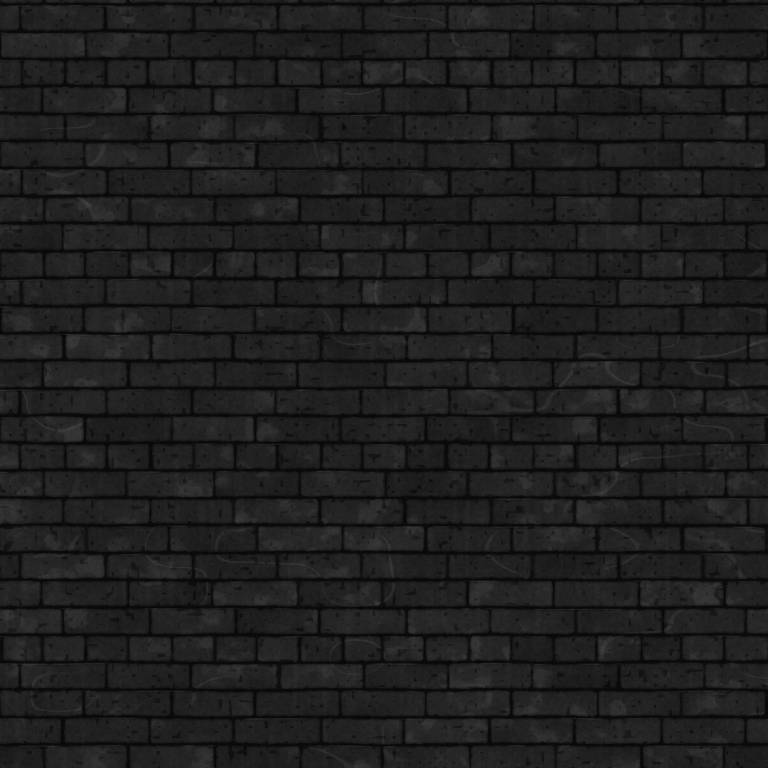
Reproduce this texture procedurally as a WebGL 1 fragment shader.

```glsl
precision highp float;

// Dark painted brick wall: 28 courses, where every seventh is a header course.
// Stretcher courses step by quarter bricks, alternating in direction per group;
// layered noise adds stains, grain, scratches and uneven joints.

uniform vec2 u_resolution;

const float COURSES = 28.0;
const float STRETCHERS = 9.0;         // bricks across a normal course
const float HEADERS = 18.0;           // bricks across a header course
const float GROUP = 7.0;              // courses from one header course to the next
const float FIRST_HEADER = 2.0;       // counted from the top
const float TOP_OFFSET = 0.15;        // part of a course above the first joint
const float BED_HALF = 0.0019;        // half width of horizontal joints
const float HEAD_HALF = 0.0015;       // half width of vertical joints
const float CORNER = 0.0045;          // rounding of brick corners
const float JOINT_JITTER = 0.0024;    // sideways wander of vertical joints
const float EDGE_WEAR = 0.0013;       // roughness of brick edges
const float FACE_TONE = 0.132;
const float GROOVE_TONE = 0.040;
const float TONE_SPREAD = 0.020;      // difference between bricks
const float STAIN_GAIN = 0.045;
const float GRAIN_GAIN = 0.042;
const float SCRATCH_GAIN = 0.050;
const float LIP_GAIN = 0.065;

float hash(vec2 p) {
  vec3 q = fract(vec3(p.xyx) * 0.1031);
  q += dot(q, q.yzx + 33.33);
  return fract((q.x + q.y) * q.z);
}

float noise(vec2 p) {
  vec2 i = floor(p), f = fract(p);
  f = f * f * (3.0 - 2.0 * f);
  return mix(mix(hash(i), hash(i + vec2(1.0, 0.0)), f.x),
             mix(hash(i + vec2(0.0, 1.0)), hash(i + 1.0), f.x), f.y);
}

float fbm(vec2 p) {
  float sum = 0.0, gain = 0.5;
  for (int i = 0; i < 4; i++) {
    sum += gain * noise(p);
    p = p * 2.03 + 17.3;
    gain *= 0.5;
  }
  return sum / 0.9375;
}

// Thin curved marks along a noise contour, kept only in a few patches
float scratches(vec2 p) {
  float contour = abs(noise(p * vec2(13.0, 21.0) + 40.0) - 0.5);
  float patches = smoothstep(0.58, 0.75, noise(p * 11.0 + 90.0));
  return (1.0 - smoothstep(0.008, 0.030, contour)) * patches;
}

void main() {
  vec2 p = gl_FragCoord.xy / u_resolution;
  p.y = 1.0 - p.y;
  float soft = max(0.0011, 0.8 / u_resolution.y);

  // Course and its place within the bond
  float v = p.y * COURSES - TOP_OFFSET;
  v += 0.05 * (noise(vec2(p.x * 14.0, floor(v + 0.5) * 7.0 + 50.0)) - 0.5);
  float course = floor(v);
  float group = floor((course - FIRST_HEADER) / GROUP);
  float step7 = course - FIRST_HEADER - GROUP * group;
  float descending = mod(group, 2.0);
  bool header = step7 < 0.5;
  float columns = header ? HEADERS : STRETCHERS;
  float shift = header ? 0.5 * (1.0 - descending)
                       : mix(step7 + 1.0, 2.0 - step7, descending) * 0.25;

  // Nearest vertical joint, with its own offset, width and depth
  float courseId = mod(course, COURSES) + 3.0;
  float u = p.x * columns - shift;
  float joint = floor(u + 0.5);
  vec2 jointId = vec2(mod(joint, columns), courseId);
  float dx = (u - joint) / columns;
  dx -= JOINT_JITTER * (hash(jointId + 5.0) - 0.5) * 2.0;
  float headHalf = HEAD_HALF * mix(0.55, 1.4, hash(jointId + 31.0));
  float headDepth = mix(0.5, 1.0, smoothstep(0.0, 0.6, hash(jointId + 77.0)));
  vec2 brickId = vec2(mod(joint - step(dx, 0.0), columns), courseId);

  // Rounded, worn distance to the brick edge
  float dy = (v - floor(v + 0.5)) / COURSES;
  vec2 inset = vec2(abs(dx) - headHalf, abs(dy) - BED_HALF);
  float edge = CORNER - length(max(CORNER - inset, 0.0));
  edge += EDGE_WEAR * (fbm(p * 130.0) - 0.5) * 2.0;
  float face = smoothstep(-soft, soft, edge);
  float shade = mix(0.76, 1.0, smoothstep(0.0, CORNER * 0.85, edge));
  float depth = inset.x < inset.y ? headDepth : 1.0;

  // Brick face: own tone, cloudy paint, chalky stains, grain and scratches
  float cloud = fbm(p * vec2(16.0, 22.0) + hash(brickId) * 9.0);
  float stain = smoothstep(0.56, 0.68, fbm(p * vec2(38.0, 46.0) + hash(brickId + 9.0) * 40.0));
  float runs = smoothstep(0.60, 0.85, noise(p * vec2(130.0, 9.0)));
  float grain = noise(p * 430.0) * 0.6 + noise(p * 210.0 + 8.0) * 0.4 - 0.5;
  float tone = FACE_TONE + TONE_SPREAD * (hash(brickId + 60.0) - 0.5);
  tone += 0.060 * (cloud - 0.5);
  tone += STAIN_GAIN * stain * smoothstep(0.35, 0.65, cloud);
  tone += 0.012 * runs + GRAIN_GAIN * grain + SCRATCH_GAIN * scratches(p);
  tone -= 0.05 * smoothstep(0.80, 0.92, noise(p * 150.0 + 70.0));

  // Joints, with a patchy dusty lip along their lower side
  float groove = mix(FACE_TONE * 0.6, GROOVE_TONE, depth) + 0.020 * grain;
  float value = mix(groove, tone * shade, face);
  float lip = 1.0 - smoothstep(0.0004, 0.0004 + soft, abs(dy - BED_HALF));
  value += LIP_GAIN * lip * smoothstep(0.50, 0.75, fbm(p * vec2(30.0, 60.0) + 23.0));

  gl_FragColor = vec4(vec3(clamp(value, 0.0, 1.0)), 1.0);
}
```
